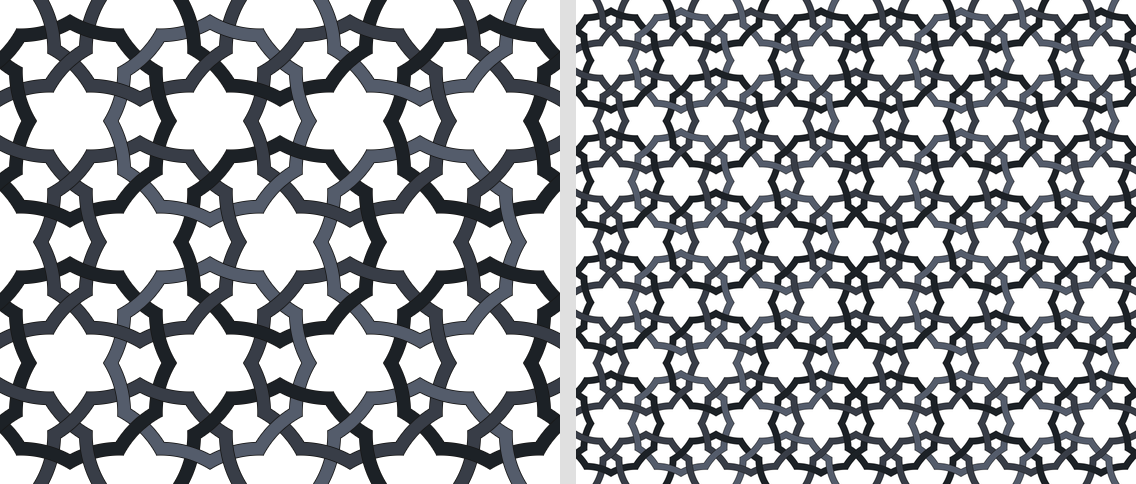
Left: one tile. Right: repeated 2 by 2.
Write a WebGL 1 fragment shader that draws this pattern.

```glsl
precision highp float;
// Interlaced twelve-cusped rings on a triangular lattice, woven over and under on white.

uniform vec2 u_resolution;

const float PI = 3.14159265;
const float ROW = 0.8660254; // row height for a unit column spacing

// Distance to a ring made of twelve inward-bowed arcs; y is the arc number.
vec2 cuspedRing(vec2 p) {
  float radius = 0.708;
  float sector = atan(p.y, p.x) * 6.0 / PI;
  float angle = (fract(sector) - 0.5) * PI / 6.0;
  vec2 folded = length(p) * vec2(cos(angle), sin(angle));
  vec2 arcCenter = vec2(2.0 * radius * cos(PI / 12.0), 0.0);
  float d = abs(length(folded - arcCenter) - radius);
  return vec2(length(p) < 1.0 ? d : 1.0, floor(sector));
}

// Three shades step along each row; columns wrap after four.
vec3 ringColor(float column, float evenRow) {
  float k = mod(mod(column - evenRow + 0.5, 4.0) + 2.0 * evenRow, 3.0);
  if (k < 1.0) return vec3(0.11, 0.13, 0.15);
  if (k < 2.0) return vec3(0.33, 0.36, 0.42);
  return vec3(0.22, 0.24, 0.28);
}

void main() {
  // Four columns and four staggered rows fill the canvas.
  vec2 p = gl_FragCoord.xy / u_resolution * vec2(4.0, 4.0 * ROW);
  float pixel = 4.0 / u_resolution.x;
  float nearRow = floor(p.y / ROW + 0.5);
  vec3 color = vec3(1.0);

  // Odd arcs pass under, even arcs pass over.
  for (int layer = 0; layer < 2; layer++) {
    for (int j = -1; j <= 1; j++) {
      float row = nearRow + float(j);
      float oddRow = mod(row, 2.0);
      float nearColumn = floor(p.x - 0.5 * oddRow + 0.5);
      for (int i = -1; i <= 1; i++) {
        float column = nearColumn + float(i);
        vec2 site = vec2(column + 0.5 * oddRow, row * ROW);
        vec2 ring = cuspedRing(p - site);
        float isOver = fract(ring.y * 0.5) < 0.25 ? 1.0 : 0.0;
        if (isOver == float(layer)) {
          // Ribbon with a thin dark outline
          float edge = ring.x - 0.049;
          float cover = clamp(0.5 - edge / pixel, 0.0, 1.0);
          float inner = clamp(0.5 - (edge + 0.006) / pixel, 0.0, 1.0);
          vec3 ribbon = mix(vec3(0.09), ringColor(column, 1.0 - oddRow), inner);
          color = mix(color, ribbon, cover);
        }
      }
    }
  }

  gl_FragColor = vec4(color, 1.0);
}
```
